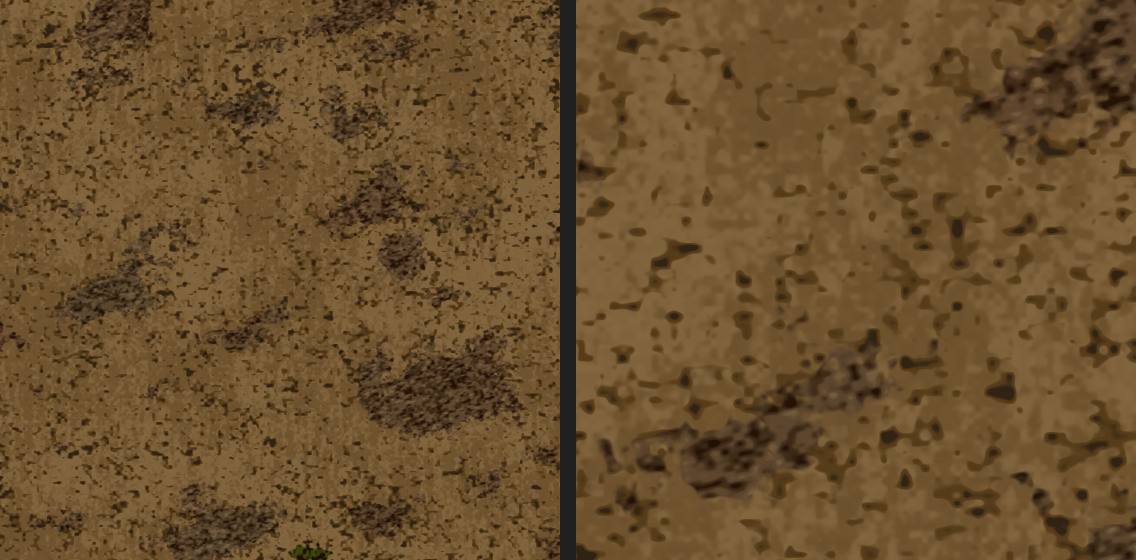
Left: the whole. Right: its middle third, enlarged.
This texture is drawn by a three.js fragment shader. Its source:

```glsl
// Dry sandy ground with dark patches of matted litter and scattered brown specks.
// Jittered, slanted ellipses with noisy rims form the patches; thresholded value
// noise, denser around them, makes the specks and the fine grain.
varying vec2 vUv;

const vec3 SAND_LIGHT = vec3(0.505, 0.393, 0.242);
const vec3 SAND_DEEP = vec3(0.435, 0.325, 0.180);
const vec3 SPECK_BROWN = vec3(0.340, 0.235, 0.100);
const vec3 LITTER_GREY = vec3(0.355, 0.275, 0.185);
const vec3 LITTER_DARK = vec3(0.225, 0.160, 0.090);
const vec3 LITTER_PALE = vec3(0.450, 0.365, 0.255);
const vec3 SOOT = vec3(0.120, 0.055, 0.015);
const vec3 LEAF_GREEN = vec3(0.230, 0.270, 0.050);

float hash(vec2 p) {
  vec3 q = fract(p.xyx * 0.1031);
  q += dot(q, q.yzx + 33.33);
  return fract((q.x + q.y) * q.z);
}

float noise(vec2 p) {
  vec2 cell = floor(p);
  vec2 f = fract(p);
  f = f * f * (3.0 - 2.0 * f);
  float low = mix(hash(cell), hash(cell + vec2(1.0, 0.0)), f.x);
  float high = mix(hash(cell + vec2(0.0, 1.0)), hash(cell + 1.0), f.x);
  return mix(low, high, f.y);
}

float fbm(vec2 p) {
  float sum = 0.0;
  float weight = 0.533;
  for (int i = 0; i < 4; i++) {
    sum += weight * noise(p);
    p = p * 2.03 + 17.3;
    weight *= 0.5;
  }
  return sum;
}

// Two octaves of fine noise, centred on 0.5
float grain(vec2 p, float frequency, float seed) {
  return 0.55 * noise(p * frequency + seed) + 0.45 * noise(p * frequency * 1.7 + seed * 2.0);
}

mat2 rotation(float angle) {
  float c = cos(angle);
  float s = sin(angle);
  return mat2(c, -s, s, c);
}

// Inside distance to the nearest ellipse on a jittered grid; radii are spread evenly
float clumps(vec2 p, float cells, float minRadius, float maxRadius, float seed) {
  vec2 home = floor(p * cells);
  float inside = -1.0;
  for (int y = -1; y <= 1; y++) {
    for (int x = -1; x <= 1; x++) {
      vec2 cell = home + vec2(float(x), float(y));
      vec2 key = cell + seed;
      vec2 jitter = vec2(hash(key), hash(key + 51.7));
      float size = fract(dot(cell, vec2(0.7549, 0.5698)) + seed * 0.37);
      float radius = mix(minRadius, maxRadius, size * size);
      vec2 offset = p - (cell + 0.1 + 0.8 * jitter) / cells;
      offset = rotation(0.3 + 0.7 * (hash(key + 9.1) - 0.5)) * offset;
      inside = max(inside, radius - length(offset * vec2(0.74, 1.35)));
    }
  }
  return inside;
}

// Pale sand with broad drifts, faint upright streaks and clustered specks
vec3 sandColor(vec2 p, float density) {
  float drift = fbm(p * 6.0 + 40.0);
  float fine = grain(p, 150.0, 21.0);
  float streak = noise(p * vec2(130.0, 24.0) + 5.0);
  float tone = 0.4 * drift + 0.4 * fine + 0.2 * streak + 0.12 * (density - 0.5);
  vec3 color = mix(SAND_LIGHT, SAND_DEEP, smoothstep(0.42, 0.62, tone));
  color *= 0.97 + 0.06 * noise(p * 210.0 + 70.0);
  float speck = grain(p * vec2(0.9, 1.1), 105.0, 63.0) + 0.3 * (density - 0.5);
  color = mix(color, SPECK_BROWN, smoothstep(0.62, 0.74, speck));
  return mix(color, LITTER_DARK * 0.85, smoothstep(0.76, 0.88, speck));
}

// Matted litter: short, slightly flattened fibres from soot to pale straw
vec3 litterColor(vec2 p) {
  vec2 fibre = rotation(0.25) * p * vec2(0.8, 1.2);
  float tone = grain(fibre, 145.0, 11.0) + 0.2 * (fbm(p * 15.0 + 80.0) - 0.5);
  vec3 color = mix(LITTER_DARK, LITTER_GREY, smoothstep(0.36, 0.62, tone));
  color = mix(color, LITTER_PALE, smoothstep(0.66, 0.86, tone));
  color = mix(SOOT, color, smoothstep(0.18, 0.37, tone));
  vec3 warmth = mix(vec3(0.97, 1.0, 1.02), vec3(1.05, 0.97, 0.93), noise(p * 5.0 + 31.0));
  return color * warmth;
}

void main() {
  vec2 p = vUv;

  // Patch shapes with bent outlines and ragged rims
  vec2 bend = vec2(fbm(p * 7.0 + 3.0), fbm(p * 7.0 + 60.0)) - 0.5;
  vec2 q = p + 0.12 * bend;
  float inside = clumps(q, 4.0, 0.015, 0.110, 3.0);
  inside = max(inside, clumps(q, 9.0, -0.030, 0.026, 14.0));
  inside += 0.11 * (fbm(p * 15.0 + 25.0) - 0.5);
  float rim = inside + 0.055 * (grain(p, 115.0, 37.0) - 0.5);
  float cover = smoothstep(-0.006, 0.012, rim);

  // Specks gather in clusters and around the patches
  float halo = smoothstep(-0.07, 0.0, inside);
  float density = 0.75 * fbm(p * 9.0 + 90.0) + 0.25 * noise(p * 30.0) + 0.22 * halo;

  vec3 color = mix(sandColor(p, density), litterColor(p), 0.94 * cover);

  // A small green tuft at the lower edge
  float tuft = 0.032 - length((p - vec2(0.55, 0.008)) * vec2(0.8, 1.2));
  tuft += 0.05 * (grain(p, 90.0, 7.0) - 0.5);
  vec3 leaf = mix(SOOT, LEAF_GREEN, smoothstep(0.3, 0.6, grain(p, 120.0, 44.0)));
  color = mix(color, leaf, smoothstep(0.0, 0.012, tuft));

  gl_FragColor = vec4(color, 1.0);
}
```
